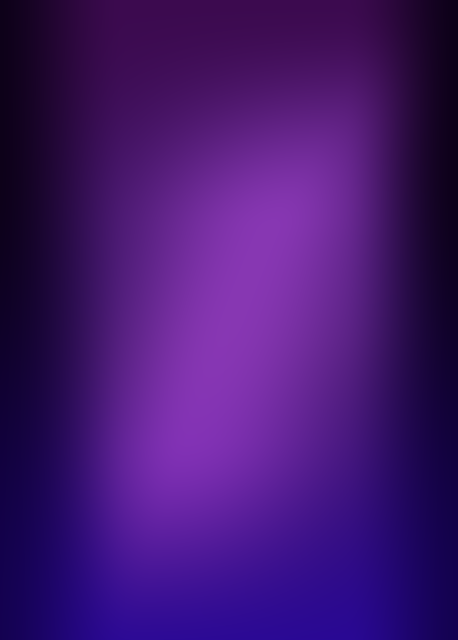
This background is drawn by a WebGL 1 fragment shader. Its source:

```glsl
precision highp float;
// A soft violet glow leaning up to the right over a dark indigo-to-plum wash.
// Vertical gradients set the wash, smooth side shading darkens its edges, and
// an uneven Gaussian around a curved axis forms the glow.
uniform vec2 u_resolution;

// Background hue by height: blue floor, dim middle, plum top
vec3 washColor(float y) {
  vec3 wash = mix(vec3(0.16, 0.03, 0.60), vec3(0.13, 0.03, 0.29), smoothstep(-0.1, 0.5, y));
  return mix(wash, vec3(0.235, 0.04, 0.31), smoothstep(0.5, 1.0, y));
}

// Near-black side colour, bluer toward the floor
vec3 edgeColor(float y) {
  return mix(vec3(0.075, 0.005, 0.31), vec3(0.045, 0.002, 0.09), smoothstep(0.0, 0.75, y));
}

// Glow strength: its left flank widens upward, its right flank narrows
float leaningGlow(vec2 p) {
  float axis = 0.30 + 0.27 * p.y + 0.28 * p.y * p.y;
  float leftWidth = 0.11 + 0.36 * p.y;
  float rightWidth = mix(0.36, 0.21, smoothstep(0.45, 0.8, p.y));
  float offset = p.x - axis;
  float d = offset / (offset < 0.0 ? leftWidth : rightWidth);
  float rise = smoothstep(-0.05, 0.32, p.y);
  float fade = 1.0 - smoothstep(0.64, 1.0, p.y);
  return exp(-d * d) * rise * fade;
}

void main() {
  vec2 p = gl_FragCoord.xy / u_resolution;

  // Side shading
  float sides = smoothstep(-0.03, 0.28, p.x) * (1.0 - smoothstep(0.75, 1.02, p.x));
  vec3 color = mix(edgeColor(p.y), washColor(p.y), sides);

  // Violet light, slightly bluer low down
  vec3 light = mix(vec3(0.49, 0.175, 0.72), vec3(0.53, 0.215, 0.70), smoothstep(0.1, 0.5, p.y));
  color = mix(color, light, leaningGlow(p) * sides);

  gl_FragColor = vec4(color, 1.0);
}
```
